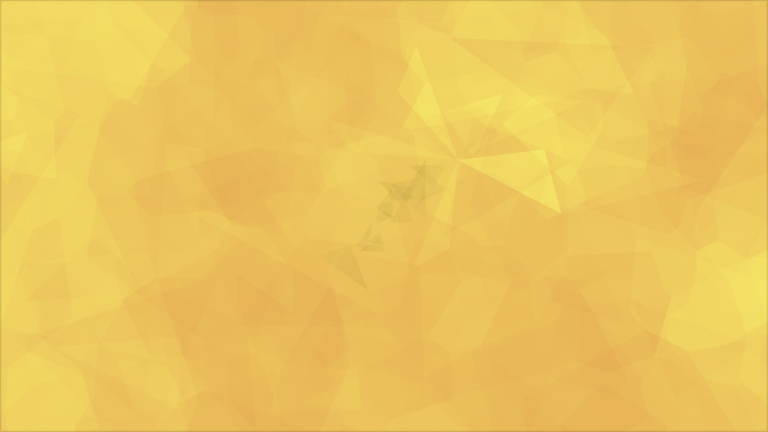
Reproduce this background procedurally as a WebGL 1 fragment shader.

```glsl
precision highp float;
// Translucent golden shards: overlapping cellular facets and triangles over broad glows.

uniform vec2 u_resolution;

const vec3 AMBER = vec3(0.908, 0.705, 0.338);   // tone 0
const vec3 LEMON = vec3(0.958, 0.890, 0.400);   // tone 1
const vec3 OLIVE = vec3(0.660, 0.580, 0.240);   // central shadow tint
const float BASE_TONE = 0.27;
const float FACET_GAIN = 1.45;
const float FACET_JITTER = 0.46;
const float SHARD_TONE = 0.20;
const float GLOW_SHARD_GAIN = 0.80;
const float SPIKE_TONE = 0.42;
const float SHADOW_OPACITY = 0.17;
const float RIM_WIDTH = 0.005;
const vec2 HUB = vec2(1.06, 0.63);              // point where bright spikes meet
const int FACET_LAYERS = 4;
const int SHARDS = 60;
const int SPIKES = 5;
const int SHADOWS = 14;

float hash1(float n) { return fract(sin(n * 12.9898 + 4.1) * 43758.545); }
vec2 hash2(float n) { return vec2(hash1(n), hash1(n + 57.3)); }
float cellHash(vec2 cell, float seed) {
  return fract(sin(dot(cell, vec2(127.1, 311.7)) + seed * 74.7) * 43758.545);
}

vec2 polar(float angle) { return vec2(cos(angle), sin(angle)); }
vec2 turn(vec2 v, float angle) {
  vec2 d = polar(angle);
  return vec2(d.x * v.x - d.y * v.y, d.y * v.x + d.x * v.y);
}

float blob(vec2 p, vec2 center, float radius) {
  vec2 d = (p - center) / radius;
  return exp(-dot(d, d));
}

// Broad light areas minus the warmer hollows between them.
float glow(vec2 p) {
  float light = 0.56 * blob(p, vec2(0.08, 0.82), 0.32)
              + 0.50 * blob(p, vec2(1.22, 0.80), 0.27)
              + 0.52 * blob(p, vec2(1.76, 0.30), 0.18)
              + 0.26 * blob(p, vec2(0.08, 0.18), 0.30);
  float warm = 0.16 * blob(p, vec2(0.48, 0.70), 0.26)
             + 0.20 * blob(p, vec2(1.62, 0.72), 0.22)
             + 0.14 * blob(p, vec2(0.80, 0.18), 0.26)
             + 0.14 * blob(p, vec2(1.38, 0.22), 0.24);
  return light - warm;
}

// One layer of stretched cells, each flat-shaded by the glow at its site.
float facets(vec2 p, float layer, float pixel) {
  float angle = layer * 1.27 + 0.4;
  vec2 scale = (2.8 + 0.9 * layer) * vec2(1.0, 1.75);
  vec2 q = turn(p, angle) * scale;
  vec2 base = floor(q);
  vec2 nearSite = q, nextSite = q;
  float nearTone = 0.0, nextTone = 0.0, nearDist = 99.0, nextDist = 99.0;
  for (int j = -1; j <= 1; j++) {
    for (int i = -1; i <= 1; i++) {
      vec2 cell = base + vec2(float(i), float(j));
      vec2 site = cell + 0.05 + 0.9 * vec2(cellHash(cell, layer + 1.0), cellHash(cell, layer + 9.0));
      float dist = dot(site - q, site - q);
      float tone = cellHash(cell, layer + 21.0) - 0.5;
      if (dist < nearDist) {
        nextDist = nearDist; nextSite = nearSite; nextTone = nearTone;
        nearDist = dist; nearSite = site; nearTone = tone;
      } else if (dist < nextDist) {
        nextDist = dist; nextSite = site; nextTone = tone;
      }
    }
  }
  float border = 0.5 * (nextDist - nearDist) / max(length(nextSite - nearSite), 0.001);
  float blend = smoothstep(-0.7, 0.7, border / (pixel * scale.y));
  nearTone = FACET_JITTER * nearTone + glow(turn(nearSite / scale, -angle));
  nextTone = FACET_JITTER * nextTone + glow(turn(nextSite / scale, -angle));
  return mix(nextTone, nearTone, blend);
}

// Signed distance to the line a-b, negative on its left.
float side(vec2 p, vec2 a, vec2 b) {
  vec2 e = normalize(b - a);
  return e.y * (p.x - a.x) - e.x * (p.y - a.y);
}
float triangle(vec2 p, vec2 a, vec2 b, vec2 c, float pixel) {
  float d = max(side(p, a, b), max(side(p, b, c), side(p, c, a)));
  return 1.0 - smoothstep(-0.7 * pixel, 0.7 * pixel, d);
}

// Random counter-clockwise triangle around a center, fading toward one side.
float shard(vec2 p, vec2 center, float size, float seed, float pixel) {
  float angle = 6.2832 * hash1(seed + 3.1);
  vec2 a = center + size * (0.7 + 0.8 * hash1(seed + 5.2)) * polar(angle);
  vec2 b = center + size * (0.3 + 0.5 * hash1(seed + 7.7)) * polar(angle + 1.7 + 0.8 * hash1(seed + 8.4));
  vec2 c = center + size * (0.3 + 0.9 * hash1(seed + 9.9)) * polar(angle + 3.7 + 0.8 * hash1(seed + 6.6));
  float fade = 0.65 + 0.35 * clamp(dot(p - center, polar(angle)) / size, -1.0, 1.0);
  return fade * triangle(p, a, b, c, pixel);
}

void main() {
  float pixel = 1.0 / u_resolution.y;
  vec2 p = gl_FragCoord.xy * pixel;
  vec2 extent = u_resolution * pixel;

  // Cellular facets
  float tone = 0.0;
  for (int i = 0; i < FACET_LAYERS; i++) tone += facets(p, float(i), pixel);
  tone = BASE_TONE + FACET_GAIN * tone / float(FACET_LAYERS);

  // Scattered shards, stronger inside the light areas
  for (int i = 0; i < SHARDS; i++) {
    float seed = float(i) * 11.37 + 2.0;
    vec2 center = hash2(seed) * extent;
    float size = mix(0.07, 0.32, hash1(seed + 1.3));
    float strength = SHARD_TONE + GLOW_SHARD_GAIN * max(glow(center), 0.0);
    tone += strength * (hash1(seed + 2.6) - 0.47) * shard(p, center, size, seed, pixel);
  }

  // Uneven bright spikes around the hub, the first one widest
  for (int i = 0; i < SPIKES; i++) {
    float k = float(i);
    float angle = -0.48 + 2.4 * k;
    float reach = 0.22 + 0.12 * hash1(k + 400.0);
    vec2 b = HUB + reach * polar(angle);
    vec2 c = HUB + reach * 0.75 * polar(angle + 0.14 + 0.46 / (1.0 + k));
    tone += SPIKE_TONE / (1.0 + 0.7 * k) * triangle(p, HUB, b, c, pixel);
  }

  // Faint wisps
  vec2 w = p * 17.0 + 1.8 * sin(p.yx * 11.0 + vec2(0.0, 2.0));
  tone += 0.025 * sin(w.x + 1.5 * sin(w.y)) * sin(w.y * 1.3 - w.x * 0.6);
  vec3 color = mix(AMBER, LEMON, clamp(tone, -0.08, 1.1));

  // Small olive facets along a central diagonal
  for (int i = 0; i < SHADOWS; i++) {
    float seed = float(i) * 7.91 + 800.0;
    float along = (float(i) + 0.5) / float(SHADOWS);
    vec2 center = mix(vec2(0.82, 0.41), vec2(1.0, 0.60), along) + 0.06 * (hash2(seed + 1.0) - 0.5);
    float size = mix(0.025, 0.065, hash1(seed + 2.0));
    color = mix(color, OLIVE, SHADOW_OPACITY * shard(p, center, size, seed, pixel));
  }

  // Thin darker rim
  vec2 inset = min(p, extent - p);
  color *= mix(0.86, 1.0, smoothstep(0.0, RIM_WIDTH, min(inset.x, inset.y)));
  gl_FragColor = vec4(color, 1.0);
}
```
